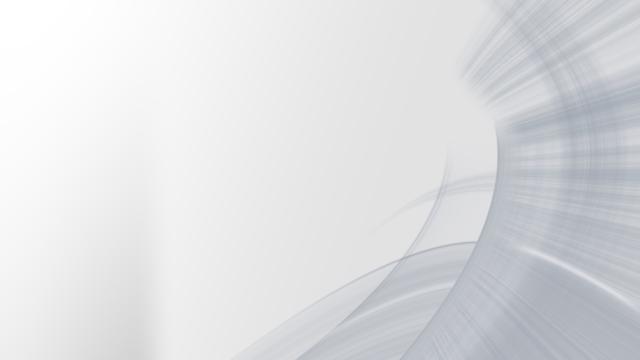
Reproduce this background procedurally as a WebGL 2 fragment shader.

```glsl
#version 300 es
precision highp float;
// Soft grey studio backdrop with translucent, finely stranded ribbons sweeping in from the right.

#define INK vec3(0.56, 0.60, 0.65)
#define BACKDROP vec3(0.885, 0.885, 0.890)
#define SHEEN vec3(0.93, 0.94, 0.95)
#define RIBBON_X 1.382
#define RIBBON_Y 0.57
#define FAN_Y 0.525
#define CREST vec2(1.33, 0.328)

uniform vec2 u_resolution;
out vec4 fragColor;

float hash(float n) { return fract(sin(n * 127.1) * 43758.5453); }

float noise(float t) {
    float i = floor(t), f = fract(t);
    return mix(hash(i), hash(i + 1.0), f * f * (3.0 - 2.0 * f));
}

// Layered 1D noise: broad bands with finer strands inside, 0..1
float strands(float t) {
    float sum = 0.0, weight = 0.4;
    for (int i = 0; i < 4; i++) {
        sum += weight * noise(t);
        t = t * 2.3 + 17.3;
        weight *= 0.72;
    }
    return sum;
}

// Smooth window that rises at a and falls at b
float band(float a, float b, float soft, float t) {
    return smoothstep(a - soft, a + soft, t) * (1.0 - smoothstep(b - soft, b + soft, t));
}

float glow(float t, float width) { return exp(-t * t / (width * width)); }

// Left edge of the upright ribbon
float ribbonEdge(float y) {
    float d = RIBBON_Y - y;
    return RIBBON_X - (d > 0.0 ? d * d * (1.07 - 0.4 * d) : 1.2 * d * d);
}

// Left edge of the thin inner veil
float veilEdge(float y) {
    float d = max(0.6 - y, 0.0);
    return 1.243 - d * d * (1.35 - 0.3 * d);
}

// Top edge of the low arch
float archEdge(float x) {
    float e = CREST.x - x;
    float bend = e > 0.0 ? 1.3 : 1.5;
    return CREST.y - bend * e * e / (1.0 + 1.3 * abs(e));
}

vec3 backdrop(vec2 p) {
    vec3 col = mix(vec3(1.0), BACKDROP, smoothstep(0.1, 1.35, p.x + 0.35 * (1.0 - p.y)));
    float fold = mix(0.5, 1.0, smoothstep(0.0, 0.4, p.x)) * (1.0 - smoothstep(0.37, 0.49, p.x));
    return col - 0.115 * fold * pow(1.0 - p.y, 1.7);
}

void main() {
    vec2 p = gl_FragCoord.xy / u_resolution.y;
    p.x += 0.5 * (16.0 / 9.0 - u_resolution.x / u_resolution.y);
    float soft = 1.0 / u_resolution.y;

    float u = p.x - ribbonEdge(p.y);
    float v = p.x - veilEdge(p.y);
    float a = archEdge(p.x) - p.y;
    float inRibbon = smoothstep(-soft, soft, u);
    float inVeil = smoothstep(-soft, soft, v);
    float inArch = smoothstep(-soft, soft, a);
    float ribbonFade = 1.0 - smoothstep(0.56, 0.69, p.y);
    float veilFade = 1.0 - smoothstep(0.44, 0.62, p.y);
    vec3 col = backdrop(p);

    // Fan coordinate: constant along each spreading strand
    float lag = max(1.42 - p.x, 0.0);
    float w = (p.y - FAN_Y + 1.1 * lag * lag) / max(1.0 + (p.x - 1.39) / 0.36, 0.25);
    float fanNoise = strands(w * 70.0 + 5.0);

    // Wisps left of the ribbon
    float wisps = band(-0.06, 0.0, 0.012, w) * smoothstep(0.95, 1.3, p.x) * (1.0 - inRibbon);
    col = mix(col, INK, wisps * 0.34 * fanNoise);

    // Inner veil and its fine rim
    float veil = inVeil * (1.0 - inRibbon) * veilFade;
    col = mix(col, INK, veil * (0.03 + 0.12 * exp(-max(v, 0.0) * 18.0)));
    col = mix(col, INK, veilFade * (0.24 * glow(v - 0.002, 0.004) + 0.14 * glow(v - 0.014, 0.004)));

    // Low arch with nested strands
    float archNoise = strands(a * 38.0 / (0.75 + 0.3 * p.x) + 31.0);
    float archInk = (0.12 + 0.38 * archNoise) * mix(0.55, 1.0, inVeil);
    col = mix(col, INK, inArch * (1.0 - inRibbon) * archInk);
    col = mix(col, INK, 0.45 * glow(a - 0.001, 0.0035) * (1.0 - inRibbon) * smoothstep(0.65, 1.2, p.x));
    col = mix(col, SHEEN, 0.3 * glow(a - 0.11, 0.008) * inArch * inVeil * (1.0 - inRibbon));

    // Spreading fan on the right
    float fanStart = smoothstep(-0.01, 0.1, u + 0.5 * max(p.y - 0.62, 0.0));
    float core = 1.0 - smoothstep(0.125, 0.155, w);
    float rays = band(0.18, 0.42, 0.04, w) * 0.35 + band(0.13, 0.5, 0.04, w) * 0.15;
    float fanInk = core * (0.08 + 0.52 * fanNoise) + rays * fanNoise;
    fanInk += 0.2 * band(0.06, 0.115, 0.015, w) + 0.14 * glow(w + 0.005, 0.008);
    fanInk -= 0.22 * glow(w - 0.04, 0.014);
    col = mix(col, INK, fanStart * clamp(fanInk, 0.0, 0.8));

    // Upright ribbon: dark rim and long strands
    float ribbonNoise = strands(u * 34.0 + 3.0);
    float body = inRibbon * ribbonFade * (1.0 - smoothstep(0.15, 0.6, u));
    col = mix(col, INK, body * (0.08 + 0.30 * ribbonNoise));
    col = mix(col, INK, inRibbon * ribbonFade * 0.55 * exp(-max(u, 0.0) * 38.0));

    // Crossing arc at the upper right
    float arcInk = band(0.18, 0.36, 0.025, u) * smoothstep(0.25, 0.6, p.y);
    float arcFade = mix(1.0, 0.5, smoothstep(0.75, 1.0, p.y));
    float arcLines = 0.35 * strands(u * 60.0 + 9.0) + 0.2 * glow(u - 0.21, 0.012) + 0.14 * glow(u - 0.27, 0.016);
    col = mix(col, INK, arcInk * arcFade * arcLines);

    // Lower right: arch showing through, with a bright crest
    float lower = inArch * smoothstep(0.0, 0.3, u);
    col = mix(col, vec3(0.64, 0.66, 0.70), lower * 0.5 * smoothstep(0.0, 0.06, a));
    col = mix(col, SHEEN, 0.55 * glow(a, 0.009) * band(0.12, 0.55, 0.07, u));
    col = mix(col, SHEEN, 0.22 * glow(u - 0.14, 0.05) * ribbonFade);

    fragColor = vec4(clamp(col, 0.0, 1.0), 1.0);
}
```
